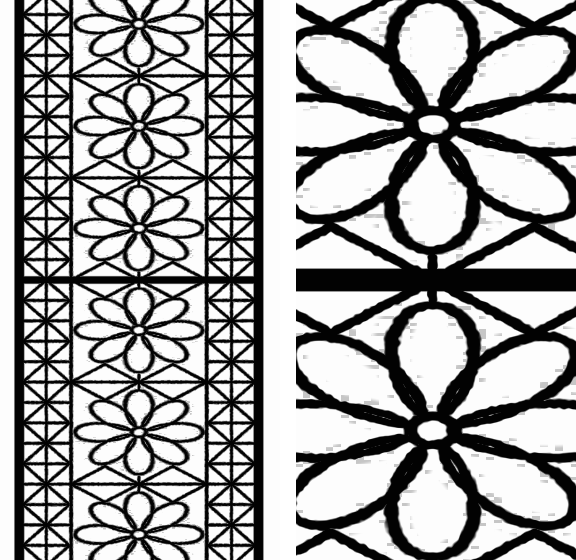
Left, the full canvas; right, a detail of the centre.
This pattern is drawn by a WebGL 2 fragment shader. Its source:

```glsl
#version 300 es
precision highp float;
// Upright lace band in black ink: a column of eight-petal flowers between
// ruled lines, flanked by two latticed strips and heavy rims. Each part is
// a signed distance, folded by mirror and repeat, then joined by min().
uniform vec2 u_resolution;
out vec4 fragColor;

#define CANVAS vec2(384.0, 768.0) // design units across the canvas
#define AXIS vec2(190.5, 384.0)   // mirror axis and middle bar
#define TILE 140.0                // height of one flower panel
#define ROW 28.0                  // height of one lattice row
#define PANEL 93.0                // half width of the flower panel
#define STRIP 127.0               // distance of strip centre from the axis
#define THIN 2.2                  // half widths of the strokes
#define THICK 5.2
#define STRETCH 1.52              // widening of the flower
#define ROUGH 0.9                 // edge wobble
#define FLECK 0.22                // strength of stray grey flecks

const vec3 PAPER = vec3(0.992);
const vec3 INK = vec3(0.008);

float hash(vec2 p) {
  p = fract(p * vec2(0.1031, 0.1137));
  p += dot(p, p.yx + 33.33);
  return fract((p.x + p.y) * p.x * 91.7);
}

float noise(vec2 p) {
  vec2 i = floor(p), f = fract(p);
  f = f * f * (3.0 - 2.0 * f);
  return mix(mix(hash(i), hash(i + vec2(1, 0)), f.x),
             mix(hash(i + vec2(0, 1)), hash(i + vec2(1, 1)), f.x), f.y);
}

// Signed offset from the nearest multiple of the period.
float repeatAt(float x, float period) {
  return mod(x + 0.5 * period, period) - 0.5 * period;
}

float segment(vec2 p, vec2 b) {
  return length(p - b * clamp(dot(p, b) / dot(b, b), 0.0, 1.0));
}

float ellipse(vec2 p, vec2 radii) {
  float k = length(p / radii);
  return k * (k - 1.0) / max(length(p / (radii * radii)), 1e-4);
}

// x: distance to the flower outline, y: distance to its filled shape.
vec2 flower(vec2 p) {
  p.x /= STRETCH;
  float core = length(p) - 6.3;
  float outline = abs(core) - 1.9, body = core;
  for (int i = 0; i < 4; i++) {
    float angle = 0.785398 * float(i);
    vec2 dir = vec2(cos(angle), sin(angle));
    // Opposite petals share an axis; each narrows towards the core.
    vec2 q = vec2(abs(dot(p, dir)) - 32.0, dot(p, vec2(-dir.y, dir.x)));
    q.y /= 1.0 + 0.007 * clamp(q.x, -26.0, 26.0);
    float petal = ellipse(q, vec2(25.5, 12.2));
    outline = min(outline, max(abs(petal) - 2.0, 0.5 - core));
    body = min(body, petal);
  }
  return vec2(outline, body);
}

// Ruled line, zigzag diamonds and short stem where two panels meet.
float panelLines(vec2 p) {
  vec2 a = abs(p);
  float bend = 0.5 * PANEL;
  vec2 folded = vec2(bend - abs(a.x - bend), a.y);
  float d = min(a.y, segment(folded, vec2(bend, 24.5)));
  d = min(d, segment(a, vec2(0.0, 10.0)));
  return max(d - THIN, a.x - PANEL);
}

// Rows, middle rail and crossing diagonals of a side strip.
float lattice(vec2 p) {
  vec2 cell = vec2(abs(p.x), abs(repeatAt(p.y, 2.0 * ROW)));
  float d = min(cell.x, abs(repeatAt(p.y, ROW)));
  d = min(d, segment(cell, vec2(32.0, ROW)));
  return max(d - THIN, cell.x - 33.0);
}

void main() {
  vec2 p = gl_FragCoord.xy / u_resolution * CANVAS - AXIS;
  float pixel = CANVAS.y / u_resolution.y;
  float side = abs(p.x);

  // Flower panel: lines stop at the petals.
  vec2 bloom = flower(vec2(p.x, repeatAt(p.y - 71.0, TILE)));
  float lines = panelLines(vec2(p.x, repeatAt(p.y, TILE)));
  float d = min(bloom.x, max(lines, -bloom.y));

  // Side strips, rails, rims and the heavy middle bar.
  d = min(d, lattice(vec2(side - STRIP, p.y)));
  d = min(d, abs(side - PANEL) - 2.7);
  float rim = abs(side - 164.0) - 6.7;
  float bar = max(abs(p.y) - THICK, side - 164.0);

  // Rough edges on the fine strokes, with a few flecks by the petals.
  d += ROUGH * (noise(p * 0.45) - 0.5);
  d = min(d, min(rim, bar));
  float ink = 1.0 - smoothstep(-pixel, pixel, d);
  float nearPetal = 1.0 - smoothstep(2.0, 4.5, bloom.x);
  float fleck = step(0.9, hash(floor(p / vec2(3.5, 1.5)) + 300.0));
  ink = max(ink, FLECK * fleck * nearPetal);
  fragColor = vec4(mix(PAPER, INK, ink), 1.0);
}
```
